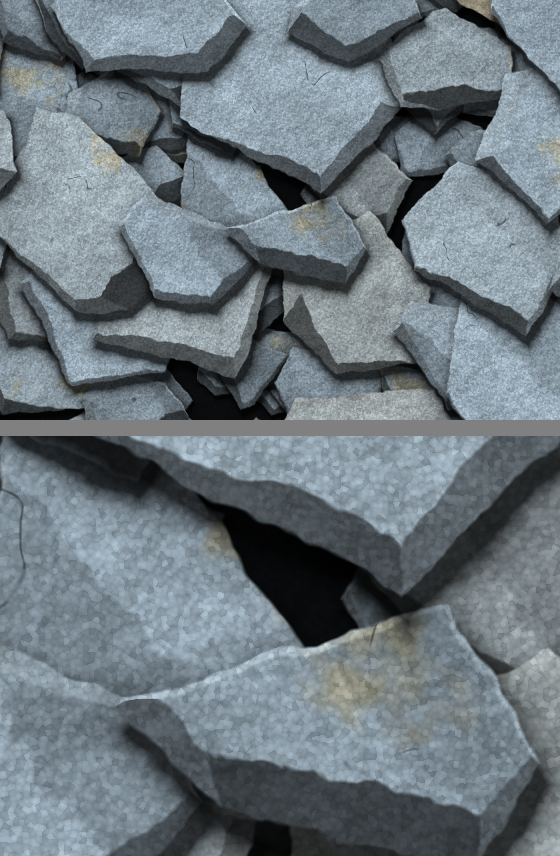
Top: the whole. Bottom: its middle third, enlarged.
A Shadertoy shader for this texture:

```glsl
// A heap of broken blue-grey slate, painted back to front in three layers.
// Each stone is a polygon of random half-planes; the lowest of its tilted
// planes picks the visible facet. Layered sines and cells add the rough grain.

float hash(vec2 p) {
    vec3 h = fract(p.xyx * vec3(0.1031, 0.1030, 0.0973));
    h += dot(h, h.yzx + 33.33);
    return fract((h.x + h.y) * h.z);
}

// Layered, bent sines, roughly -1 to 1
float waves(vec2 p) {
    float sum = 0.0, amp = 0.5;
    for (int i = 0; i < 6; i++) {
        p = mat2(0.8, 0.6, -0.6, 0.8) * p * 1.8 + 1.3;
        sum += amp * sin(p.x + 1.7 * sin(p.y));
        amp *= 0.65;
    }
    return sum;
}

// Cellular noise: distance to the nearest point and that cell's random value
vec2 cells(vec2 p) {
    vec2 base = floor(p), best = vec2(9.0, 0.0);
    for (int y = -1; y <= 1; y++)
    for (int x = -1; x <= 1; x++) {
        vec2 id = base + vec2(x, y);
        vec2 point = id + vec2(hash(id), hash(id + 71.0));
        float d = length(p - point);
        if (d < best.x) best = vec2(d, hash(id + 37.0));
    }
    return best;
}

vec3 slate(float value, float warmth) {
    return value * mix(vec3(0.895, 1.0, 1.075), vec3(0.96, 1.0, 0.99), warmth);
}

// Paints one stone and its shadow over the colour; q is relative to its centre
void paintStone(inout vec3 col, inout float seed, vec2 q, vec2 id, float size, float bump) {
    float r1 = hash(id + 3.1), r2 = hash(id + 8.7), r3 = hash(id + 15.3);
    float longAxis = size * mix(0.54, 0.95, r1 * r1);
    if (length(q) > 2.2 * longAxis) return;
    float shortAxis = longAxis * mix(0.42, 0.8, r2);
    float lean = -0.5 + 1.6 * (r3 - 0.5);
    float soft = max(1.0 / iResolution.y, 0.0018);
    float warmth = 0.8 * smoothstep(0.7, 0.95, hash(id + 21.9));

    // Two tilted top planes meeting in a ragged ridge
    vec2 tilt = vec2(cos(r1 * 40.0), sin(r1 * 40.0));
    float height = size * 0.2 + 0.25 * dot(q, tilt);
    vec3 face = slate(0.56 + 0.11 * r2, warmth);
    float ridge = size * (0.2 + 0.1 * r3) - 0.4 * dot(q, tilt.yx) + 0.008 * bump;
    face = mix(face, slate(0.48 + 0.21 * r1, warmth), smoothstep(-soft, soft, height - ridge));
    height = min(height, ridge);

    // Side planes: mostly steep where they face up, broad and dark where they face down
    float edge = -9.0, shade = -9.0;
    for (int i = 0; i < 6; i++) {
        float rnd = hash(id + 5.3 * float(i) + 41.0);
        float rnd2 = hash(id + 7.9 * float(i) + 90.0);
        float angle = (float(i) + 0.75 * rnd) * 1.0472 + r2 * 6.28;
        vec2 n = vec2(cos(angle), sin(angle));
        float turn = angle - lean;
        float reach = length(vec2(longAxis * cos(turn), shortAxis * sin(turn)));
        float d = dot(q, n) - reach * mix(0.75, 1.05, rnd2);
        edge = max(edge, d);
        shade = max(shade, d - dot(n, size * vec2(0.02, -0.06)));

        float steep = smoothstep(-0.8, 0.2, n.y) * smoothstep(0.1, 0.4, fract(rnd2 * 9.0));
        float slope = mix(1.4, 7.0, steep) * mix(0.7, 1.8, rnd);
        float side = -d * slope + 0.006 * bump;
        float value = mix(0.29, 0.66, smoothstep(-0.9, 0.4, n.y)) + 0.16 * (rnd - 0.45);
        vec3 sideColor = slate(value, min(warmth + 0.15, 1.0));
        sideColor = mix(sideColor, vec3(0.66, 0.62, 0.53), 0.75 * step(0.965, rnd2));
        face = mix(face, sideColor, smoothstep(-soft, soft, (height - side) / slope));
        height = min(height, side);
    }

    col *= 1.0 - 0.72 * exp(-max(shade, 0.0) / (size * 0.036));
    float cover = smoothstep(soft, -soft, edge);
    col = mix(col, face, cover);
    if (cover > 0.5) seed = r1 + r2 + r3;
}

void mainImage(out vec4 fragColor, in vec2 fragCoord) {
    vec2 p = fragCoord / iResolution.y;
    float bump = waves(p * 13.0);
    vec2 rough = p + 0.009 * vec2(waves(p * 7.0), waves(p * 7.0 + 20.0));
    vec3 col = vec3(0.05, 0.06, 0.07);
    float seed = 0.0;

    // Small stones deep down, then middling ones, then the big slabs
    for (int layer = 0; layer < 3; layer++) {
        float size = 0.14 + 0.085 * float(layer);
        vec2 base = floor(rough / size);
        for (int y = -2; y <= 2; y++)
        for (int x = -2; x <= 2; x++) {
            vec2 id = base + vec2(x, y);
            vec2 key = id + 60.0 + 131.0 * float(layer);
            if (hash(key + 55.5) > 0.9) continue;
            vec2 jitter = 0.1 + 0.8 * vec2(hash(key), hash(key + 29.0));
            paintStone(col, seed, rough - (id + jitter) * size, key, size, bump);
        }
        if (layer < 2) col *= 0.9;
    }

    // Surface: mottling, lit relief, chips, fine speckle, cracks and rust
    float c = cos(seed * 9.0), s = sin(seed * 9.0);
    mat2 spin = mat2(c, s, -s, c);
    vec2 m = spin * p + seed * 7.0;
    float mottle = waves(m * vec2(7.0, 11.0));
    vec2 toLight = spin * vec2(-0.002, 0.004);
    float relief = waves(m * 18.0) - waves((m + toLight) * 18.0);
    float chip = cells(m * vec2(17.0, 30.0) + mottle * 0.6).y - 0.5;
    vec2 grain = cells(p * 210.0);
    float speckle = grain.y - 0.5 + 0.6 * (0.45 - grain.x);
    col *= 1.0 + 0.07 * mottle + 0.22 * clamp(relief, -1.0, 1.0) + 0.07 * chip + 0.21 * speckle;
    float crack = smoothstep(0.03, 0.0, abs(waves(m * 2.5))) * smoothstep(0.3, 0.7, mottle);
    col *= 1.0 - 0.4 * crack;
    float rust = smoothstep(0.6, 1.1, waves(m * 5.0 + 4.0)) * step(0.6, fract(seed * 5.0));
    col *= mix(vec3(1.0), vec3(1.1, 0.99, 0.83), rust);
    fragColor = vec4(clamp(col, 0.0, 1.0), 1.0);
}
```
